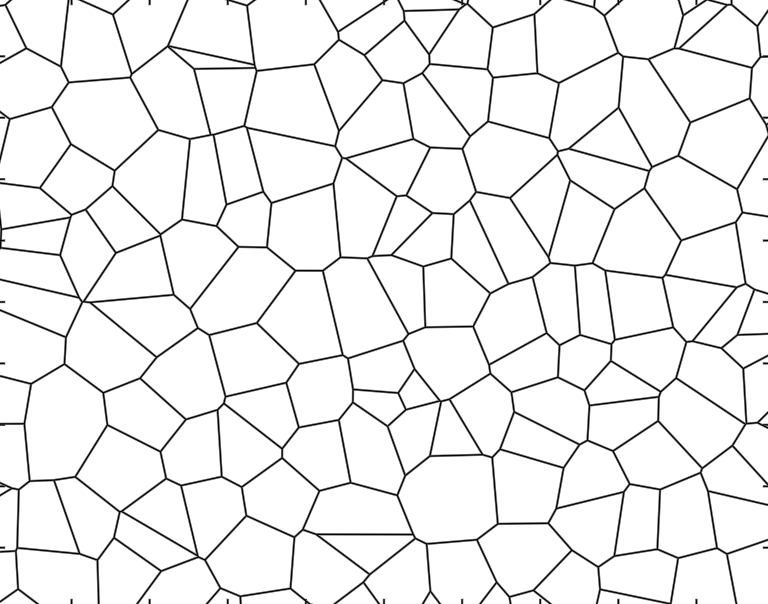
This pattern is drawn by a Shadertoy shader. Its source:

```glsl
// Thin dark Voronoi cell walls on white, with small ruler ticks on the border.
// Sites are scattered over a hashed grid, some squares holding a second one;
// walls come from the exact distance to the bisectors around the nearest site.

const float ROWS = 9.0;           // grid squares per canvas height
const float TICK_STEP = 0.1017;   // tick spacing as a share of each side
const vec3 PAPER = vec3(1.0);
const vec3 INK = vec3(0.02);

// Integer hash: three random values in 0..1
vec3 hash3(ivec3 cell) {
    uvec3 v = uvec3(cell + 64) * 1664525u + 1013904223u;
    v.x += v.y * v.z; v.y += v.z * v.x; v.z += v.x * v.y;
    v ^= v >> 16u;
    v.x += v.y * v.z; v.y += v.z * v.x; v.z += v.x * v.y;
    return vec3(v >> 8u) / 16777216.0;
}

// Site number k of a grid square; a missing second site is moved far away
vec2 sitePosition(ivec2 square, int k) {
    vec3 rnd = hash3(ivec3(square, k + 7));
    bool missing = k == 1 && rnd.z > 0.3;
    return missing ? vec2(1e3) : vec2(square) + rnd.xy;
}

// Distance from p to the closest cell wall, in grid units
float wallDistance(vec2 p) {
    ivec2 home = ivec2(floor(p));

    // Nearest site
    vec2 nearest = vec2(0.0);
    float best = 1e9;
    for (int y = -2; y <= 2; y++)
    for (int x = -2; x <= 2; x++)
    for (int k = 0; k < 2; k++) {
        vec2 site = sitePosition(home + ivec2(x, y), k);
        vec2 offset = site - p;
        float dist2 = dot(offset, offset);
        if (dist2 < best) { best = dist2; nearest = site; }
    }

    // Closest bisector between that site and its neighbours
    float wall = 1e9;
    for (int y = -2; y <= 2; y++)
    for (int x = -2; x <= 2; x++)
    for (int k = 0; k < 2; k++) {
        vec2 site = sitePosition(home + ivec2(x, y), k);
        vec2 across = site - nearest;
        if (dot(across, across) > 1e-8)
            wall = min(wall, dot(0.5 * (site + nearest) - p, normalize(across)));
    }
    return wall;
}

// Distance to the axis of the closest border tick, in canvas heights
float tickDistance(vec2 uv, vec2 size) {
    vec2 toAxis = abs(fract((uv - 0.5) / TICK_STEP + 0.5) - 0.5) * TICK_STEP * size;
    vec2 toBorder = min(uv, 1.0 - uv) * size - 0.0067;
    vec2 tick = max(toAxis, toBorder.yx);
    return min(tick.x, tick.y);
}

void mainImage(out vec4 fragColor, in vec2 fragCoord) {
    vec2 uv = fragCoord / iResolution.xy;
    vec2 size = vec2(iResolution.x / iResolution.y, 1.0);

    float dist = wallDistance(uv * size * ROWS) / ROWS;
    dist = min(dist, tickDistance(uv, size));

    // Soft-edged stroke, never sharper than one pixel
    float softness = max(0.00236, 1.0 / iResolution.y);
    float paper = clamp((dist - 0.00155) / softness + 0.5, 0.0, 1.0);
    fragColor = vec4(mix(INK, PAPER, paper), 1.0);
}
```
